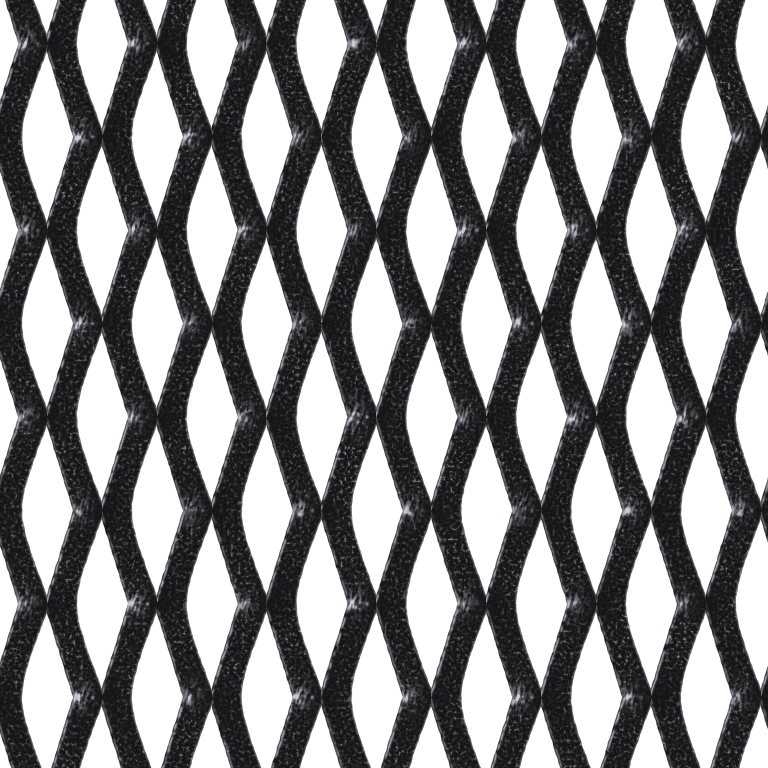
Write a Shadertoy shader that draws this texture.

```glsl
// Black expanded-metal mesh on white: pointed holes on a staggered lattice,
// each round on its left side and sharp on its right. Strands get pebbled
// grain and bevelled rims; every joint carries a scuffed bright fold.

const vec2  PITCH       = vec2(0.1430, 0.2433); // lattice period, canvas units
const vec2  ORIGIN      = vec2(0.4185, 0.4570); // centre of one hole
const float HALF_HEIGHT = 0.1105;               // hole centre to its apex
const float LEFT_REACH  = 0.0323;               // hole centre to round side
const float RIGHT_REACH = 0.0342;               // hole centre to sharp side
const float ROUNDING    = 0.0144;               // softness of the round side
const float EDGE_COS    = 0.94;                 // horizontal gap to true distance
const float EDGE_WOBBLE = 0.0009;
const float GRAIN_FREQ  = 210.0;
const float JOINT_SHIFT = 0.0110;               // sharp side to fold centre

const vec3 PAPER   = vec3(1.0);
const vec3 TINT    = vec3(0.985, 0.99, 1.06);   // slight blue of the paint
const float BLACK  = 0.085;
const float CHAR   = 0.185;
const float SHEEN  = 0.27;
const float SILVER = 0.80;

float hash(vec2 p) {
    vec3 q = fract(p.xyx * vec3(0.1031, 0.1030, 0.0973));
    q += dot(q, q.yzx + 33.33);
    return fract((q.x + q.y) * q.z);
}

float cornerSlope(vec2 corner, vec2 offset) {
    float a = 6.28318 * hash(corner);
    return dot(vec2(cos(a), sin(a)), offset);
}

// Gradient noise, roughly -0.7 to 0.7
float noise(vec2 p) {
    vec2 i = floor(p), f = p - i;
    vec2 u = f * f * f * (f * (f * 6.0 - 15.0) + 10.0);
    vec2 e = vec2(1.0, 0.0);
    return mix(mix(cornerSlope(i, f), cornerSlope(i + e.xy, f - e.xy), u.x),
               mix(cornerSlope(i + e.yx, f - e.yx), cornerSlope(i + 1.0, f - 1.0), u.x), u.y);
}

// Offset from the nearest point of the staggered lattice
vec2 latticeLocal(vec2 p, out vec2 id) {
    vec2 g = p / PITCH;
    vec2 a = round(g), b = floor(g) + 0.5;
    vec2 da = abs(g - a), db = abs(g - b);
    id = da.x + da.y < db.x + db.y ? a : b;
    return p - id * PITCH;
}

// Distances to the left and right rims of a hole, positive inside
vec2 rimDistances(vec2 q) {
    float v = abs(q.y);
    float reach = LEFT_REACH + ROUNDING;
    float slope = sqrt(reach * reach - ROUNDING * ROUNDING) / HALF_HEIGHT;
    float leftX = length(vec2(slope * v, ROUNDING)) - reach;
    float rightX = RIGHT_REACH * (1.0 - v / HALF_HEIGHT);
    return EDGE_COS * vec2(q.x - leftX, rightX - q.x);
}

float bump(vec2 d, vec2 size) {
    d /= size;
    return exp(-dot(d, d));
}

// Brightness of the fold at a joint, j measured from the fold centre
float foldLight(vec2 j, float seed) {
    float fan = noise(vec2(j.x * 260.0 - j.y * 60.0, j.y * 75.0) + seed * 91.0);
    float scuff = noise(j * 170.0 + seed * 57.0);
    float streaks = smoothstep(-0.25, 0.45, fan + 0.5 * scuff);
    float halo = bump(j - vec2(-0.001, 0.003), vec2(0.013, 0.019));
    float core = bump(j - vec2(-0.005, -0.001), vec2(0.0075, 0.0065));
    float dent = bump(j - vec2(0.006, -0.002), vec2(0.006, 0.0025));
    float glint = bump(j - vec2(0.0145, 0.0), vec2(0.0022));
    float light = halo * streaks * 0.5 + core * (0.35 + 0.6 * streaks);
    return light * mix(0.7, 1.1, seed) * (1.0 - 0.6 * dent) + 0.6 * glint * seed;
}

void mainImage(out vec4 fragColor, in vec2 fragCoord) {
    float pixel = 1.0 / iResolution.y;
    vec2 p = fragCoord * pixel - ORIGIN;

    // Hole outline with slightly rough rims
    vec2 holeId, jointId;
    vec2 q = latticeLocal(p, holeId);
    vec2 rim = rimDistances(q) + EDGE_WOBBLE * noise(p * 110.0);
    float hole = smoothstep(-0.75 * pixel, 0.75 * pixel, min(rim.x, rim.y));

    // Fold coordinates share the lattice, shifted to the sharp side
    vec2 j = latticeLocal(p - vec2(RIGHT_REACH + JOINT_SHIFT, 0.0), jointId);
    float seed = hash(jointId * 2.0 + 40.0);

    // Pebbled paint, smoother and darker on the web right of each fold
    float fine = noise(p * GRAIN_FREQ + 300.0);
    float grain = fine + 0.6 * noise(p.yx * GRAIN_FREQ * 1.9 + 700.0);
    float web = bump(j - vec2(0.029, 0.0), vec2(0.022, 0.032));
    float wear = (1.0 - 0.8 * web) * (0.85 + 0.6 * noise(p * 16.0 + 90.0));
    float metal = mix(BLACK, CHAR, smoothstep(-0.3, 0.5, grain) * wear);
    metal += SHEEN * smoothstep(0.15, 0.75, grain) * wear;

    // Bright bevel right of a hole, stronger below the fold; faint line at left
    float chips = smoothstep(-0.5, 0.25, noise(p * 95.0 + 500.0));
    float bevel = exp(-pow((rim.y + 0.0022) / 0.0016, 2.0)) * chips;
    float lowerSide = smoothstep(0.01, -0.01, q.y);
    metal = mix(metal, SILVER, bevel * step(0.0, q.x) * mix(0.42, 0.72, lowerSide));
    float thinLine = exp(-pow((rim.x + 0.0008) / 0.0012, 2.0));
    metal += 0.2 * thinLine * step(q.x, 0.0);

    metal = mix(metal, SILVER, clamp(foldLight(j, seed), 0.0, 1.0));
    vec3 color = mix(min(metal * TINT, 1.0), PAPER, hole);
    fragColor = vec4(color, 1.0);
}
```
